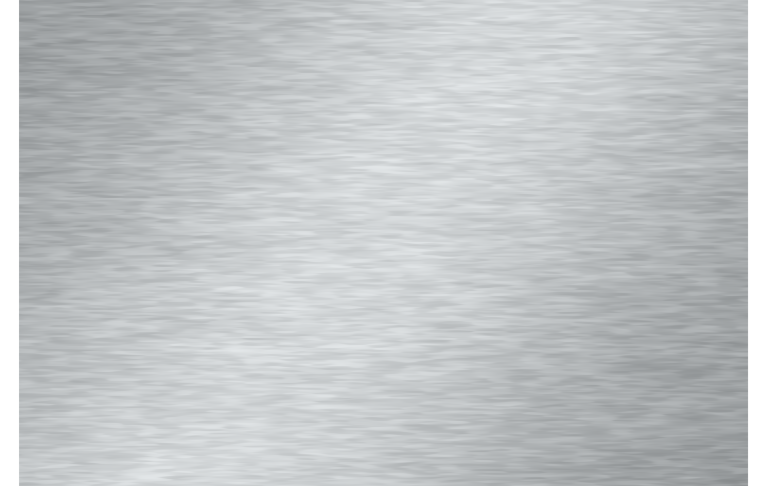
Give the GLSL for this texture, as a WebGL 1 fragment shader.

```glsl
precision highp float;

uniform vec2 u_resolution;

const vec3 WHITE = vec3(1.0);
const vec3 COOL_TINT = vec3(-0.011, 0.004, 0.011);
const float DARK_STEEL = 0.600;
const float SHEEN_GAIN = 0.238;
const float SHEEN_WIDTH = 0.54;
const float PLATE_LEFT = 0.0248;
const float PLATE_RIGHT = 0.974;

vec3 hash3(vec2 cell, float seed) {
    vec3 k = vec3(dot(cell, vec2(127.1, 311.7)),
                  dot(cell, vec2(269.5, 183.3)),
                  dot(cell, vec2(419.2, 371.9)));
    return fract(sin(k + seed * 17.3) * 43758.545);
}

// Soft cellular noise: jittered cells blend their random shades, -0.5 to 0.5
float cellNoise(vec2 p, float seed) {
    vec2 base = floor(p);
    vec2 local = p - base;
    float shade = 0.0;
    float total = 0.0;
    for (int j = -1; j <= 1; j++) {
        for (int i = -1; i <= 1; i++) {
            vec2 offset = vec2(float(i), float(j));
            vec3 rnd = hash3(base + offset, seed);
            vec2 d = offset + rnd.xy - local;
            float weight = exp(-4.5 * dot(d, d));
            shade += weight * (rnd.z - 0.5);
            total += weight;
        }
    }
    return shade / total;
}

// Horizontal scratches, given the length and height of one streak
float streaks(vec2 p, vec2 size, float seed) {
    return cellNoise(p / size, seed);
}

float brushedGrain(vec2 p) {
    float fine = streaks(p, vec2(0.036, 0.0038), 1.0);
    float medium = streaks(p, vec2(0.070, 0.0075), 2.0);
    float broad = streaks(p, vec2(0.180, 0.0200), 3.0);
    return 0.085 * fine + 0.060 * medium + 0.028 * broad;
}

// Diagonal band of reflected light, leaning right towards the top
float sheen(vec2 p, float width) {
    float across = (p.x - 0.42 - 0.66 * p.y) / 1.2;
    float t = across / width;
    return exp(-t * t);
}

float band(float x, float left, float right, float blur) {
    return smoothstep(left - blur, left + blur, x)
         * (1.0 - smoothstep(right - blur, right + blur, x));
}

void main() {
    vec2 uv = gl_FragCoord.xy / u_resolution;
    vec2 p = gl_FragCoord.xy / u_resolution.y;

    // Lit metal
    float light = DARK_STEEL + SHEEN_GAIN * sheen(p, SHEEN_WIDTH);
    vec3 metal = vec3(light + brushedGrain(p)) + COOL_TINT;

    // White margins at both sides
    float plate = band(uv.x, PLATE_LEFT, PLATE_RIGHT, 0.7 / u_resolution.x);
    gl_FragColor = vec4(mix(WHITE, metal, plate), 1.0);
}
```
